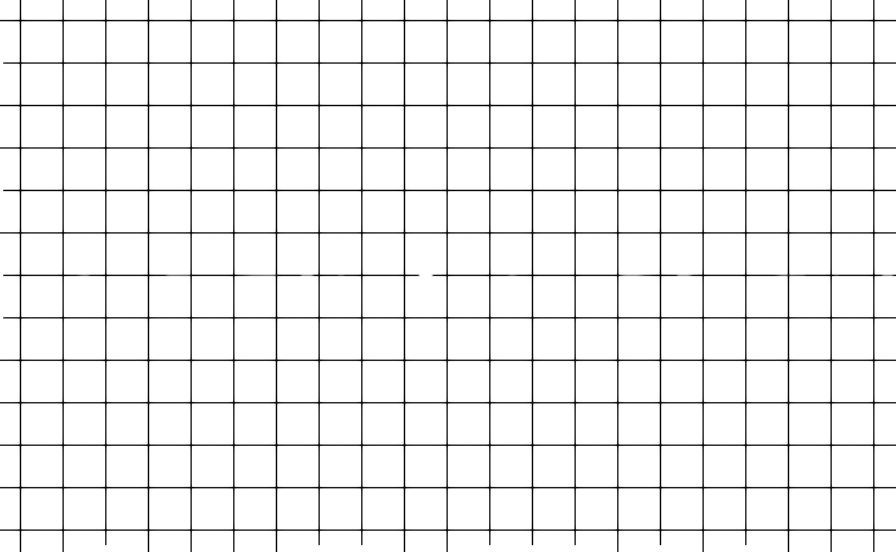
A Shadertoy shader for this pattern:

```glsl
float hash(float n) {
    return fract(sin(n * 12.9898) * 43758.547);
}

float noise(float x) {
    float i = floor(x);
    return mix(hash(i), hash(i + 1.0), smoothstep(0.0, 1.0, x - i));
}

// Box-filtered coverage of a thin stroke at signed distance d
vec2 strokeCoverage(vec2 d, vec2 halfWidth, vec2 footprint) {
    vec2 halfFoot = 0.5 * footprint;
    vec2 overlap = min(d + halfFoot, halfWidth) - max(d - halfFoot, -halfWidth);
    return clamp(overlap / footprint, 0.0, 1.0);
}

void mainImage(out vec4 fragColor, in vec2 fragCoord) {
    // 21 by 13 cells, with the lines running close to their centres
    vec2 gridSize = vec2(21.0, 13.0);
    vec2 grid = fragCoord / iResolution.xy * gridSize;
    vec2 pixel = gridSize / iResolution.xy;
    vec2 lineId = floor(grid);
    vec2 d = grid - lineId - vec2(0.48, 0.515);

    // Strokes swell slightly at the crossings
    vec2 halfWidth = 0.0155 + 0.004 * exp(-abs(d.yx) * 18.0);
    vec2 ink = strokeCoverage(d, halfWidth, 1.2 * pixel);

    // Some strokes stop just short of the left and bottom borders
    float bottomEnd = 0.17 * step(0.65, hash(lineId.x + 3.0));
    float leftEnd = 0.09 * step(0.7, hash(lineId.y + 41.0));
    ink.x *= smoothstep(-0.5, 0.5, (grid.y - bottomEnd) / pixel.y + 0.5);
    ink.y *= smoothstep(-0.5, 0.5, (grid.x - leftEnd) / pixel.x + 0.5);

    // Faint scuffs along the middle row
    float middleRow = 1.0 - step(0.5, abs(lineId.y - 6.0));
    float scuff = smoothstep(0.62, 0.9, noise(grid.x * 2.5));
    ink.y *= 1.0 - 0.5 * middleRow * scuff;

    // One rounded chip in the middle row
    vec2 chip = (grid - vec2(9.98, 6.52)) / vec2(0.17, 0.07);
    ink *= smoothstep(0.7, 1.2, length(chip));

    vec3 paper = vec3(1.0);
    vec3 lineColor = vec3(0.02);
    vec3 color = mix(paper, lineColor, ink.x);
    color *= mix(paper, lineColor, ink.y);
    fragColor = vec4(color, 1.0);
}
```
